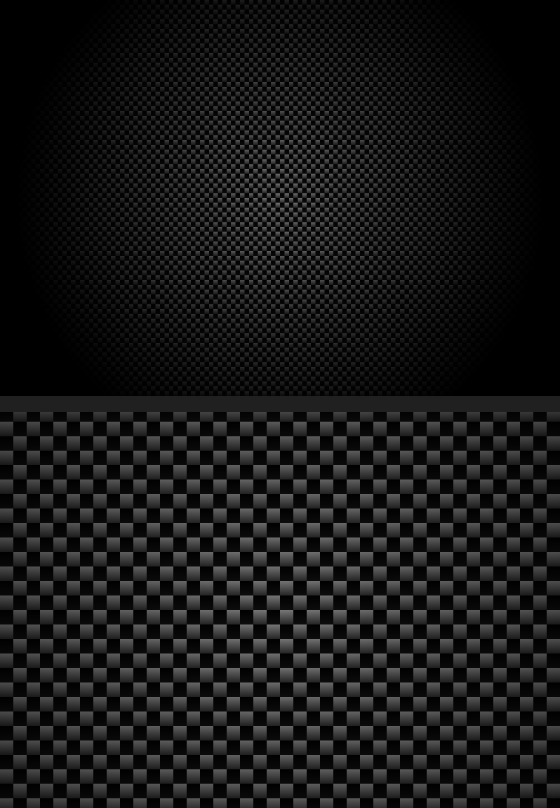
Top, the full canvas; bottom, a detail of the centre.
Write a Shadertoy shader that draws this texture.

```glsl
// Black carbon-fibre weave: a fine checker of shaded cells lit by a soft central glow.

#define REPEATS vec2(63.0, 41.0)  // checker periods across and down
#define GLOW_RADIUS 0.47          // reach of the light, in canvas widths
#define RAISED_TOP 0.47           // grey at the top of a raised cell
#define RAISED_BOTTOM 0.15        // grey at the bottom of a raised cell
#define SUNK_TOP 0.0              // grey at the top of a sunken cell
#define SUNK_BOTTOM 0.05          // grey at the bottom of a sunken cell
#define BASE_GREY 0.001           // darkest tone
#define SAMPLES 4                 // smoothing samples per axis

// Grey of the weave; every period holds two by two cells
float weave(vec2 uv) {
    vec2 grid = uv * REPEATS * 2.0;
    vec2 cell = floor(grid);
    float height = fract(grid.y);
    float raised = mod(cell.x + cell.y, 2.0);
    float raisedGrey = mix(RAISED_BOTTOM, RAISED_TOP, height);
    float sunkGrey = mix(SUNK_BOTTOM, SUNK_TOP, height);
    return mix(sunkGrey, raisedGrey, raised);
}

// Round light, mirrored about the centre so opposite edges agree
float glow(vec2 uv) {
    vec2 offset = (uv - 0.5) * vec2(1.0, iResolution.y / iResolution.x);
    return clamp(1.0 - length(offset) / GLOW_RADIUS, 0.0, 1.0);
}

void mainImage(out vec4 fragColor, in vec2 fragCoord) {
    // Average the weave over the pixel area to smooth cell edges
    float grey = 0.0;
    for (int j = 0; j < SAMPLES; j++) {
        for (int i = 0; i < SAMPLES; i++) {
            vec2 jitter = (vec2(i, j) + 0.5) / float(SAMPLES) - 0.5;
            grey += weave((fragCoord + jitter) / iResolution.xy);
        }
    }
    grey /= float(SAMPLES * SAMPLES);

    // Light the weave
    float light = glow(fragCoord / iResolution.xy);
    fragColor = vec4(vec3(BASE_GREY + grey * light), 1.0);
}
```
